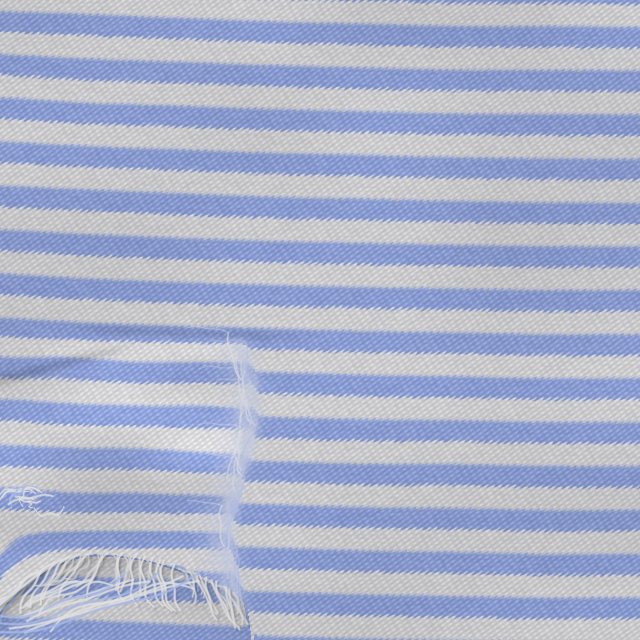
This texture is drawn by a Shadertoy shader. Its source:

```glsl
// Blue and white striped twill cloth with a frayed tear at the lower left.
// Stripes are a sagging periodic wave, the weave is a diagonal ridge pattern,
// and the loose yarns are bowed segments scattered by hash in loops.

float hash(vec2 p) {
    vec3 q = fract(vec3(p.xyx) * 0.1031);
    q += dot(q, q.yzx + 33.33);
    return fract((q.x + q.y) * q.z);
}

float noise(vec2 p) {
    vec2 i = floor(p), f = fract(p);
    f = f * f * (3.0 - 2.0 * f);
    return mix(mix(hash(i), hash(i + vec2(1, 0)), f.x),
               mix(hash(i + vec2(0, 1)), hash(i + vec2(1, 1)), f.x), f.y);
}

// Coverage of a yarn from a to b, bent sideways by bow
float yarn(vec2 p, vec2 a, vec2 b, float bow, float width, float px) {
    vec2 along = b - a;
    float t = clamp(dot(p - a, along) / dot(along, along), 0.0, 1.0);
    vec2 side = vec2(-along.y, along.x) / length(along);
    float bend = bow * (sin(3.1416 * t) + 0.35 * sin(9.4248 * t));
    float dist = length(p - a - along * t - side * bend);
    return 1.0 - smoothstep(width - px, width + px, dist);
}

// Height of the torn hem of the flap, measured downward
float hem(float x) {
    float k = x - 0.15;
    return 0.868 + (k < 0.0 ? 4.0 : 1.3) * k * k;
}

// Horizontal position of the vertical rip
float rip(float down) {
    return 0.387 + 0.019 * sin((down - 0.53) * 15.3);
}

void mainImage(out vec4 fragColor, in vec2 fragCoord) {
    vec2 p = fragCoord / iResolution.xy;
    p.y = 1.0 - p.y; // y runs downward from here on
    float px = 1.0 / min(iResolution.x, iResolution.y);

    // Regions: flap left of the rip, backing cloth under the hem
    float ripX = rip(p.y);
    float flap = (1.0 - smoothstep(ripX - 0.012, ripX + 0.002, p.x)) * smoothstep(0.505, 0.56, p.y);
    float under = flap * smoothstep(-0.004, 0.006, p.y - hem(p.x));

    // Stripe displacement: overall sag, lifted flap, arch above the hem
    float lift = 0.026 * (1.0 - p.x) * (1.0 - p.x) + 0.0025 * (noise(p * 7.0) - 0.5);
    float arch = smoothstep(0.78, 0.87, p.y) * (0.018 - 0.06 * exp(-p.x / 0.055));
    float buckle = 0.010 + arch + 0.008 * (noise(p * vec2(9, 14)) - 0.5);
    lift += flap * mix(buckle, -0.055, under);

    // Diagonal twill ridges broken into small yarn floats
    vec2 w = p + 0.0025 * vec2(noise(p * 18.0), noise(p * 18.0 + 40.0));
    float ridge = cos(6.2832 * (92.0 * w.x + 125.0 * w.y));
    float beads = cos(6.2832 * (88.0 * w.x - 46.0 * w.y));
    float grain = noise(p * vec2(150, 270)) - 0.5;
    float detail = 1.0 - smoothstep(0.3, 0.6, 155.0 * px);
    float weave = detail * (0.040 * ridge + 0.014 * beads * (1.0 + ridge)) + 0.045 * grain;

    // Blue and white bands with edges stepped by the weave
    float phase = (p.y - 0.0586 + lift) * 14.575 + 0.035 * ridge * detail + 0.04 * grain;
    float band = abs(fract(phase + 0.5) - 0.5);
    float blue = 1.0 - smoothstep(0.20, 0.28, band);
    vec3 color = mix(vec3(0.785, 0.785, 0.795), vec3(0.53, 0.60, 0.805), blue);
    color += weave * mix(vec3(1.0), vec3(1.15, 1.1, 0.9), blue);
    color *= 0.97 + 0.06 * noise(p * 5.0 + 9.0);

    // Folds and shadows around the flap
    float crease = exp(-pow((p.y - 0.594 + 0.26 * p.x) / 0.009, 2.0)) * (1.0 - smoothstep(0.12, 0.24, p.x));
    float topFold = exp(-pow((p.y - 0.512 - 0.03 * p.x) / 0.008, 2.0))
                  * smoothstep(0.08, 0.2, p.x) * (1.0 - smoothstep(0.38, 0.5, p.x));
    color *= 1.0 - 0.13 * crease - 0.10 * topFold;
    color *= 1.0 + flap * (1.0 - under) * 0.16 * (noise(p * vec2(6, 17) + 3.0) - 0.4);
    color *= 1.0 - 0.16 * under * exp(-max(p.y - hem(p.x), 0.0) / 0.04);

    // Pale worn haze along the rip
    float span = smoothstep(0.52, 0.55, p.y) * (1.0 - smoothstep(0.93, 0.965, p.y));
    float off = p.x - ripX;
    float haze = exp(-pow((off + 0.012) / (off < -0.012 ? 0.030 : 0.014), 2.0)) * span;
    haze *= 0.45 + 0.6 * noise(vec2(p.x * 160.0, p.y * 28.0));
    color = mix(color, vec3(0.76, 0.78, 0.86), 0.85 * clamp(haze, 0.0, 1.0));

    // Yarns hanging along the rip, with short cross fibres on the flap side
    for (int i = 0; i < 26; i++) {
        float n = float(i), r = hash(vec2(n, 1)), s = hash(vec2(n, 2));
        float top = 0.52 + 0.39 * n / 26.0;
        float end = top + 0.03 + 0.05 * s;
        vec2 a = vec2(rip(top) - 0.028 * r, top);
        vec2 b = vec2(rip(end) - 0.028 * s, end);
        float strand = yarn(p, a, b, 0.012 * (r - 0.5), 0.0012, px);
        vec2 tip = a - vec2(0.02 + 0.05 * s, 0.012 * (r - 0.3));
        float cross = yarn(p, a, tip, 0.01 * (s - 0.5), 0.0010, px);
        color = mix(color, mix(vec3(0.68, 0.73, 0.89), vec3(0.88), r), max(0.75 * strand, 0.45 * cross));
    }

    // Fringe below the hem, swept to the left near the canvas edge
    for (int i = 0; i < 60; i++) {
        float n = float(i), r = hash(vec2(n, 5)), s = hash(vec2(n, 6));
        float x = 0.37 * (n + r) / 60.0;
        vec2 a = vec2(x, hem(x) - 0.006 * s);
        float sweep = mix(-0.07, 0.025, smoothstep(0.03, 0.3, x)) + 0.035 * (r - 0.5);
        vec2 b = a + vec2(sweep, 0.035 + 0.045 * s);
        float shade = yarn(p, a + 0.003, b + 0.003, 0.022 * (s - 0.5), 0.002, 2.0 * px);
        color *= 1.0 - 0.10 * shade;
        float strand = yarn(p, a, b, 0.022 * (s - 0.5), 0.0017, px);
        color = mix(color, r > 0.87 ? vec3(0.58, 0.65, 0.86) : vec3(0.80 + 0.1 * s), 0.85 * strand);
    }

    // Long loose yarns across the fringe and a small tangle at the left edge
    for (int i = 0; i < 12; i++) {
        float n = float(i), r = hash(vec2(n, 8)), s = hash(vec2(n, 9));
        float sweeping = yarn(p, vec2(0.1 + 0.22 * r, 0.89 + 0.03 * s), vec2(-0.02 + 0.1 * s, 0.94 + 0.05 * r),
                              0.05 * (s - 0.5), 0.0018, px);
        float tangle = yarn(p, vec2(0.07 * r - 0.01, 0.755 + 0.04 * s), vec2(0.10 * s, 0.765 + 0.03 * r),
                            0.03 * (r - 0.5), 0.0016, px);
        color = mix(color, mix(vec3(0.66, 0.72, 0.90), vec3(0.88), step(0.25, s)), 0.85 * max(sweeping, tangle));
    }

    fragColor = vec4(clamp(color, 0.0, 1.0), 1.0);
}
```
